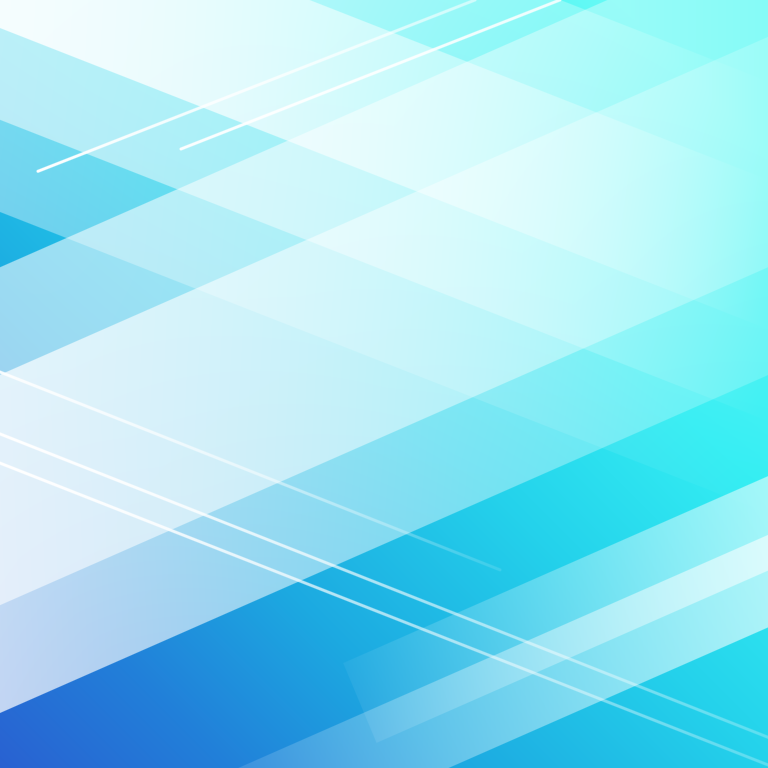
This background is drawn by a WebGL 1 fragment shader. Its source:

```glsl
precision highp float;
// Crossing translucent white bands and thin streaks over a blue-to-cyan ramp.
// Bands are intervals of two slanted coordinates, one rising and one falling;
// each lowers the share of the ramp that still shows through the white.
uniform vec2 u_resolution;

float pixel;

// Piecewise linear ramp along the diagonal, from deep blue to pale cyan
vec3 diagonalRamp(float t) {
  vec3 c = mix(vec3(0.16, 0.38, 0.82), vec3(0.13, 0.50, 0.85), clamp(t / 0.3, 0.0, 1.0));
  c = mix(c, vec3(0.11, 0.66, 0.88), clamp((t - 0.3) / 0.3, 0.0, 1.0));
  c = mix(c, vec3(0.14, 0.82, 0.92), clamp((t - 0.6) / 0.4, 0.0, 1.0));
  c = mix(c, vec3(0.20, 0.93, 0.95), clamp((t - 1.0) / 0.35, 0.0, 1.0));
  return mix(c, vec3(0.40, 0.98, 0.96), clamp((t - 1.35) / 0.45, 0.0, 1.0));
}

float edge(float d) {
  return smoothstep(-pixel, pixel, d);
}

float band(float v, float low, float high) {
  return edge(v - low) * edge(high - v);
}

// Round-ended thin line whose opacity changes from start to end
float streak(vec2 p, vec2 a, vec2 b, float startAlpha, float endAlpha) {
  vec2 ab = b - a;
  float h = clamp(dot(p - a, ab) / dot(ab, ab), 0.0, 1.0);
  float d = length(p - a - ab * h);
  return edge(0.0019 - d) * mix(startAlpha, endAlpha, h);
}

void main() {
  vec2 p = gl_FragCoord.xy / u_resolution;
  pixel = 0.8 / min(u_resolution.x, u_resolution.y);
  float rising = p.y - 0.44 * p.x;
  float falling = p.y + 0.392 * p.x;
  float through = 1.0;

  // Wide rising bands, fading to the right
  through *= 1.0 - band(rising, 0.0716, 0.512) * mix(0.72, 0.18, p.x);
  through *= 1.0 - band(rising, 0.212, 0.652) * mix(0.56, 0.20, p.x * p.x);

  // Falling bands, strongest at the upper left
  through *= 1.0 - band(falling, 0.724, 1.158) * 0.38 * (1.0 - p.x);
  through *= 1.0 - band(falling, 0.844, 1.158) * 0.50 * (1.0 - p.x * p.x);
  through *= 1.0 - band(falling, 0.9635, 1.286) * 0.85 * (1.0 - pow(p.x, 1.3));

  // Narrow bands at the lower right, the upper one with a square end
  float squareEnd = edge(p.x + 0.418 * p.y - 0.504);
  through *= 1.0 - band(rising, -0.183, -0.060) * squareEnd
                 * mix(0.05, 0.55, clamp((p.x - 0.45) / 0.55, 0.0, 1.0));
  through *= 1.0 - band(rising, -0.257, -0.1365)
                 * mix(0.12, 0.60, clamp((p.x - 0.31) / 0.69, 0.0, 1.0));

  // Thin streaks: two rising at the top, three falling below
  through *= 1.0 - streak(p, vec2(0.0495, 0.777), vec2(0.6185, 1.0), 1.0, 0.55);
  through *= 1.0 - streak(p, vec2(0.2357, 0.806), vec2(0.729, 1.0), 0.95, 0.85);
  through *= 1.0 - streak(p, vec2(0.0, 0.5156), vec2(0.651, 0.258), 0.9, 0.12);
  through *= 1.0 - streak(p, vec2(0.0, 0.435), vec2(1.0, 0.040), 1.0, 0.25);
  through *= 1.0 - streak(p, vec2(0.0, 0.397), vec2(1.0, 0.004), 1.0, 0.25);

  gl_FragColor = vec4(mix(vec3(1.0), diagonalRamp(p.x + p.y), through), 1.0);
}
```
